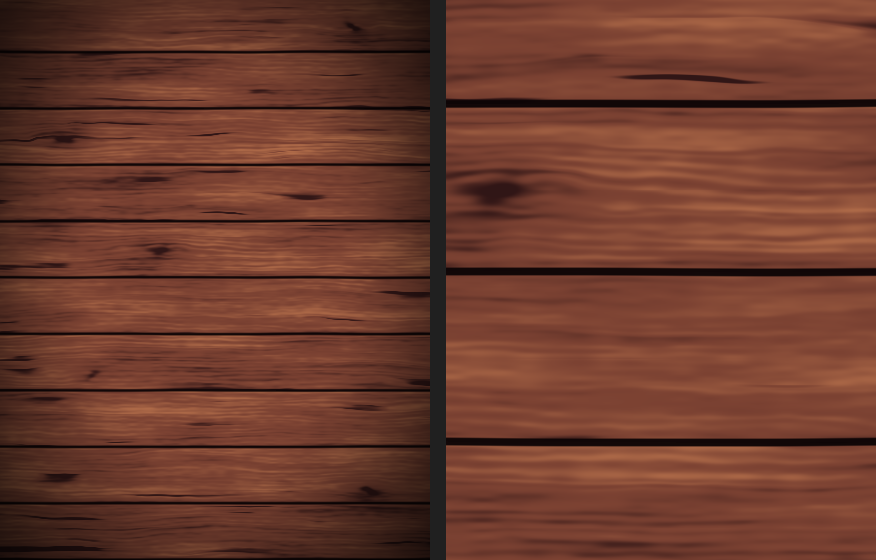
Left, the full canvas; right, a detail of the centre.
Write a WebGL 1 fragment shader that draws this texture.

```glsl
precision highp float;
// Ten horizontal stained wood planks with dark seams, grain, knots and a vignette.
uniform vec2 u_resolution;

// Layout, in units of the canvas height
const float PITCH = 0.1007;
const float FIRST_EDGE = 0.0009;
const float SEAM_HALF_WIDTH = 0.0023;
const float SEAM_WOBBLE = 0.0014;
const float KNOTS_PER_PLANK = 2.0;

// Wear and light
const float GRAIN_DEPTH = 0.30;
const float BLOTCH_DEPTH = 0.55;
const float PLANK_VARIATION = 0.10;
const float CRACK_DEPTH = 0.55;
const float CORNER_LIGHT = 0.22;

const vec3 DARK_WOOD = vec3(0.19, 0.085, 0.085);
const vec3 MID_WOOD = vec3(0.48, 0.255, 0.195);
const vec3 LIGHT_WOOD = vec3(0.70, 0.43, 0.29);
const vec3 SEAM_COLOR = vec3(0.045, 0.015, 0.02);

float hash(vec2 p) {
  vec3 q = fract(vec3(p.xyx) * 0.1031);
  q += dot(q, q.yzx + 33.33);
  return fract((q.x + q.y) * q.z);
}

float noise(vec2 p) {
  vec2 i = floor(p);
  vec2 f = fract(p);
  f = f * f * (3.0 - 2.0 * f);
  return mix(mix(hash(i), hash(i + vec2(1.0, 0.0)), f.x),
             mix(hash(i + vec2(0.0, 1.0)), hash(i + vec2(1.0, 1.0)), f.x), f.y);
}

float fbm(vec2 p) {
  float sum = 0.0;
  float weight = 0.5;
  for (int i = 0; i < 4; i++) {
    sum += weight * noise(p);
    p = p * 2.03 + 19.7;
    weight *= 0.5;
  }
  return sum / 0.9375;
}

// Bends the grain height around scattered knots; x = bent height, y = knot darkness
vec2 bendAroundKnots(vec2 p, float plank) {
  float height = p.y;
  float darkness = 0.0;
  for (float k = 0.0; k < KNOTS_PER_PLANK; k++) {
    vec2 seed = vec2(plank * 3.7 + 5.0, k * 11.3 + 2.0);
    vec2 center = vec2(hash(seed) * 0.8, (0.2 + 0.6 * hash(seed + 7.0)) * PITCH);
    float strength = smoothstep(0.25, 0.9, hash(seed + 13.0));
    vec2 d = p - center;
    d.y += (noise(p * 45.0 + seed) - 0.5) * 0.012;
    vec2 lens = d / vec2(0.075, 0.023);
    height -= 0.75 * strength * d.y * exp(-dot(lens, lens));
    vec2 core = d / vec2(0.014, 0.006);
    vec2 halo = d / vec2(0.045, 0.020);
    darkness += strength * (0.6 * exp(-dot(core, core)) + 0.28 * exp(-dot(halo, halo)));
  }
  return vec2(height, darkness);
}

// Wood brightness: 0 dark, 0.5 middle, 1 light
float woodTone(vec2 p, float plank) {
  vec2 shift = vec2(plank * 17.3 + 4.0, plank * 9.1 + 3.0);
  vec2 knot = bendAroundKnots(p, plank);
  float wave = (fbm(vec2(p.x * 5.0, p.y * 18.0) + shift) - 0.5) * 0.022;
  float height = knot.x + wave;

  float broad = noise(vec2(p.x * 3.0, height * 110.0) + shift);
  float fine = noise(vec2(p.x * 9.0, height * 270.0) + shift * 2.0);
  float fiber = noise(vec2(p.x * 65.0, p.y * 330.0) + shift);
  float ring = 0.5 + 0.5 * sin(height * 900.0 + 5.0 * broad);
  float ringAmount = 0.3 + 0.7 * hash(shift);
  float blotch = fbm(vec2(p.x * 6.0, p.y * 22.0) + shift * 3.0);

  float tone = 0.53 + PLANK_VARIATION * (hash(shift + 31.0) - 0.5);
  tone += GRAIN_DEPTH * (0.8 * (broad - 0.5) + 0.7 * (fine - 0.5) + 0.4 * (fiber - 0.5));
  tone += GRAIN_DEPTH * 0.45 * ringAmount * (ring - 0.5);
  tone += BLOTCH_DEPTH * (blotch - 0.5);

  // Short dark cracks that follow the grain
  float crack = smoothstep(0.74, 0.94, noise(vec2(p.x * 7.0, height * 170.0) + shift * 4.0));
  crack *= smoothstep(0.42, 0.72, noise(p * vec2(8.0, 35.0) + shift));
  return clamp(tone - CRACK_DEPTH * crack - knot.y, 0.0, 1.0);
}

void main() {
  vec2 uv = gl_FragCoord.xy / u_resolution;
  vec2 p = gl_FragCoord.xy / u_resolution.y;
  float pixel = 1.0 / u_resolution.y;

  // Plank index and position inside the plank
  float wobble = (noise(vec2(p.x * 9.0, floor(p.y / PITCH + 0.5) * 7.0)) - 0.5) * SEAM_WOBBLE;
  float row = (p.y - FIRST_EDGE + wobble) / PITCH;
  float plank = floor(row);
  float local = fract(row) * PITCH;
  float tone = woodTone(vec2(p.x, local), plank);

  // Worn upper edge and shaded lower edge
  float edge = min(local, PITCH - local);
  tone += 0.14 * smoothstep(0.007, 0.003, PITCH - local) * noise(vec2(p.x * 30.0, plank));
  tone -= 0.16 * smoothstep(0.008, 0.002, local);
  vec3 color = mix(DARK_WOOD, MID_WOOD, smoothstep(0.0, 0.5, tone));
  color = mix(color, LIGHT_WOOD, smoothstep(0.45, 1.0, tone));

  float seam = 1.0 - smoothstep(SEAM_HALF_WIDTH - pixel, SEAM_HALF_WIDTH + pixel, edge);
  color = mix(color, SEAM_COLOR, seam * 0.95);

  // Darkened corners
  float radius = length((uv - 0.5) * vec2(1.5, 1.4));
  color *= mix(1.0, CORNER_LIGHT, smoothstep(0.4, 1.12, radius));
  gl_FragColor = vec4(color, 1.0);
}
```
